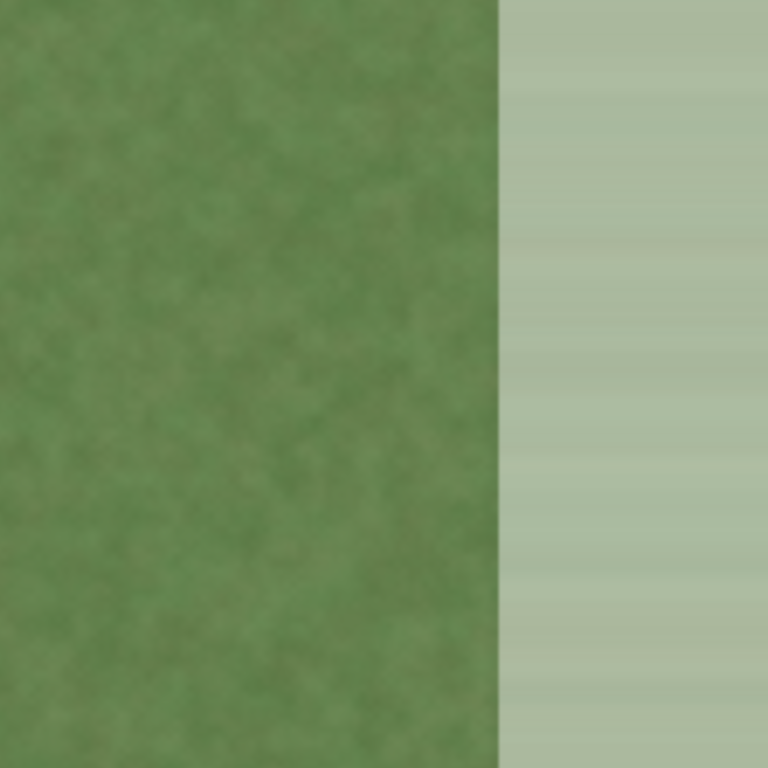
A Shadertoy shader for this texture:

```glsl
// Mottled green felt beside a pale sage panel with faint horizontal bands

float hash(vec2 p) {
    return fract(sin(dot(p, vec2(127.1, 311.7))) * 43758.5453);
}

float valueNoise(vec2 p) {
    vec2 cell = floor(p);
    vec2 f = fract(p);
    f = f * f * (3.0 - 2.0 * f);
    float low = mix(hash(cell), hash(cell + vec2(1, 0)), f.x);
    float high = mix(hash(cell + vec2(0, 1)), hash(cell + vec2(1, 1)), f.x);
    return mix(low, high, f.y);
}

// Layered noise centred on zero
float mottle(vec2 p) {
    float sum = 0.0;
    float amplitude = 0.5;
    for (int i = 0; i < 3; i++) {
        sum += amplitude * (valueNoise(p) - 0.5);
        p = p * 2.03 + 17.3;
        amplitude *= 0.6;
    }
    return sum;
}

vec3 felt(vec2 uv) {
    float light = mottle(uv * 27.0);
    float warmth = mottle(uv * 22.0 + 61.0);
    return vec3(0.392, 0.506, 0.302) + 0.075 * light
         + vec3(0.040, -0.014, 0.004) * warmth;
}

vec3 bandedPanel(float y) {
    float light = mottle(vec2(y * 38.0, 4.5)) + 0.12 * cos(6.2832 * 11.8 * (y - 0.648));
    float warmth = mottle(vec2(y * 19.0, 31.5));
    return vec3(0.670, 0.728, 0.622) + 0.034 * light
         + vec3(0.034, -0.012, -0.014) * warmth;
}

void mainImage(out vec4 fragColor, in vec2 fragCoord) {
    vec2 uv = fragCoord / iResolution.xy;

    // Soft vertical seam between the two surfaces
    float seam = smoothstep(0.6455, 0.6530, uv.x);
    vec3 color = mix(felt(uv), bandedPanel(uv.y), seam);

    // Slight shade on the felt next to the seam
    color *= 1.0 - 0.025 * smoothstep(0.625, 0.645, uv.x) * (1.0 - seam);

    fragColor = vec4(color, 1.0);
}
```
